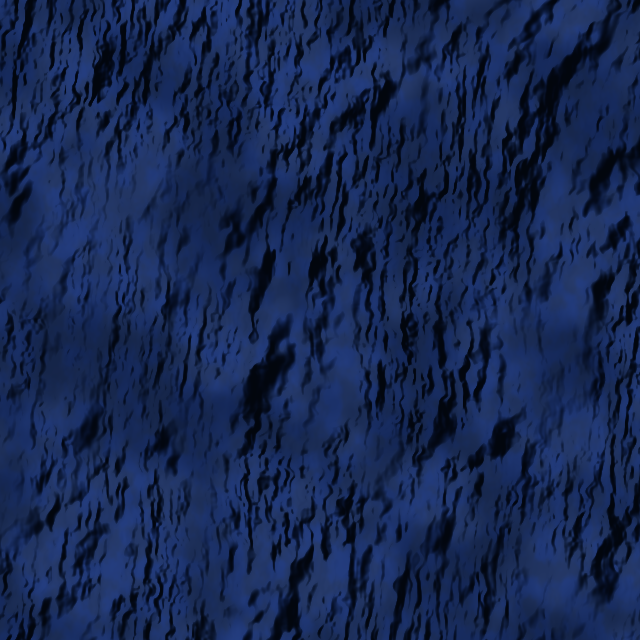
Reproduce this texture procedurally as a three.js fragment shader.

```glsl
// Dark blue rough bark-like relief, lit from the side, with upright cracks and smooth patches
varying vec2 vUv;

const vec3 SHADOW_BLUE = vec3(0.008, 0.022, 0.052);
const vec3 SLATE_BLUE = vec3(0.117, 0.188, 0.355);
const vec3 ROYAL_BLUE = vec3(0.110, 0.198, 0.425);
const vec3 SHADE_CURVE = vec3(1.35, 1.1, 0.95);
const vec2 LIGHT_DIRECTION = vec2(0.92, -0.39);

float hash(vec2 cell) {
  return fract(sin(dot(cell, vec2(127.1, 311.7))) * 43758.5453);
}

// Value noise with a quintic fade, from 0 to 1
float noise(vec2 p) {
  vec2 cell = floor(p);
  vec2 f = fract(p);
  f = f * f * f * (f * (f * 6.0 - 15.0) + 10.0);
  float bottom = mix(hash(cell), hash(cell + vec2(1.0, 0.0)), f.x);
  float top = mix(hash(cell + vec2(0.0, 1.0)), hash(cell + vec2(1.0, 1.0)), f.x);
  return mix(bottom, top, f.y);
}

float fbm(vec2 p) {
  float sum = 0.0;
  float weight = 0.5;
  for (int octave = 0; octave < 3; octave++) {
    sum += weight * noise(p);
    p = mat2(1.6, 1.2, -1.2, 1.6) * p + 17.3;
    weight *= 0.5;
  }
  return sum / 0.875;
}

// Bends the grain by a noise of the given scale
vec2 warp(vec2 p, float scale, float amount) {
  vec2 offset = vec2(noise(p * scale + 3.7), noise(p * scale + 41.2));
  return p + (offset - 0.5) * amount;
}

vec2 lean(vec2 p, float amount) {
  return vec2(p.x - amount * p.y, p.y);
}

// Thin upright fibres with crumbs between them
float fibreHeight(vec2 p) {
  return 0.85 * noise(p * vec2(92.0, 15.0))
       + 0.55 * noise(p * vec2(155.0, 44.0) + 9.0)
       + 0.28 * noise(p * vec2(200.0, 120.0) + 31.0);
}

// Small lumps, medium lumps and broad soft dents
float lumpHeight(vec2 p) {
  return 0.6 * noise(p * vec2(64.0, 46.0) + 13.0)
       + 1.5 * noise(p * vec2(36.0, 26.0) + 5.0)
       + 3.0 * noise(p * vec2(18.0, 13.0) + 23.0);
}

// Broad sway, then small jagged kinks
float height(vec2 p, float fibreAmount, float lumpAmount) {
  vec2 q = warp(warp(p, 4.0, 0.04), 64.0, 0.007);
  return fibreAmount * fibreHeight(lean(q, 0.08)) + lumpAmount * lumpHeight(lean(q, 0.28));
}

float slope(vec2 p, float fibreAmount, float lumpAmount) {
  vec2 reach = LIGHT_DIRECTION * 0.0022;
  return height(p + reach, fibreAmount, lumpAmount)
       - height(p - reach, fibreAmount, lumpAmount);
}

// Flattens lit faces and lets shaded ones drop quickly into the dark
float relight(float steepness) {
  float lit = 0.15 * max(steepness, 0.0);
  float shaded = max(-steepness - 0.02, 0.0);
  return min(1.0 + lit, 1.06) * exp(-3.3 * shaded - 4.0 * shaded * shaded);
}

void main() {
  // Where the surface is fibrous, split by long cracks, lumpy or worn smooth
  float rough = fbm(vUv * vec2(8.0, 4.5) + 11.0) + 0.14 * (vUv.y - 0.5);
  float crack = smoothstep(0.55, 0.90, noise(lean(warp(vUv, 9.0, 0.03), 0.08) * vec2(27.0, 4.0)));
  float fibreAmount = mix(0.18, 1.35, smoothstep(0.34, 0.64, rough)) + 0.75 * crack;
  float lumpAmount = mix(0.35, 2.0, smoothstep(0.38, 0.68, fbm(vUv * 7.0 + 57.0)));

  float light = relight(slope(vUv, fibreAmount, lumpAmount));

  // Fine mottled pigment and gentle large-scale shade
  float pigment = smoothstep(0.25, 0.75, fbm(vUv * vec2(46.0, 36.0) + 71.0));
  vec3 blue = mix(SLATE_BLUE, ROYAL_BLUE, pigment);
  light *= mix(0.76, 1.14, smoothstep(0.2, 0.75, fbm(vUv * 9.0 + 83.0)));

  gl_FragColor = vec4(mix(SHADOW_BLUE, blue, pow(vec3(light), SHADE_CURVE)), 1.0);
}
```
